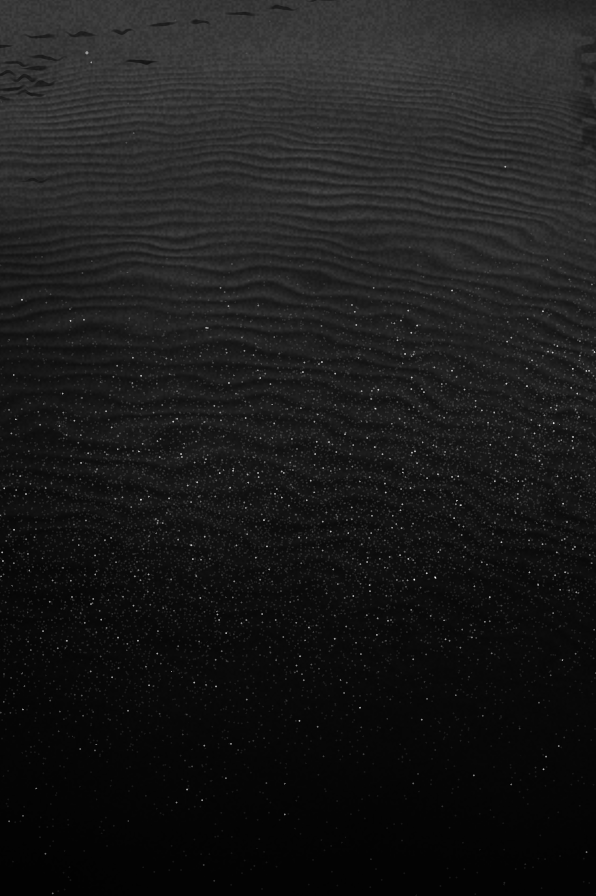
Reproduce this texture procedurally as a WebGL 2 fragment shader.

```glsl
#version 300 es
precision highp float;

#define RIPPLE_SPACING 0.036
#define RIPPLE_DEPTH 0.25
#define HORIZON 1.12
#define GRAIN_SCALE 420.0
#define GRAIN_DEPTH 0.28
#define GLINT_CELLS 140.0
#define GLINT_LAYERS 4
#define GLINT_POWER 0.6
#define FOOTPRINTS 9

uniform vec2 u_resolution;
out vec4 fragColor;

float hash(vec2 p) {
  vec3 q = fract(p.xyx * vec3(0.1031, 0.1030, 0.0973));
  q += dot(q, q.yzx + 33.33);
  return fract((q.x + q.y) * q.z);
}

float noise(vec2 p) {
  vec2 cell = floor(p), f = fract(p);
  f = f * f * (3.0 - 2.0 * f);
  return mix(mix(hash(cell), hash(cell + vec2(1, 0)), f.x),
             mix(hash(cell + vec2(0, 1)), hash(cell + vec2(1, 1)), f.x), f.y);
}

float fbm(vec2 p) {
  float sum = 0.0, gain = 0.5;
  for (int i = 0; i < 4; i++) {
    sum += gain * noise(p);
    p = mat2(1.6, 1.2, -1.2, 1.6) * p + 7.3;
    gain *= 0.5;
  }
  return sum;
}

// Light falling off from the far sand to the near sand
float sandLight(vec2 p) {
  float light = mix(0.012, 0.04, smoothstep(0.0, 0.34, p.y));
  light = mix(light, 0.112, smoothstep(0.28, 0.62, p.y));
  light = mix(light, 0.178, smoothstep(0.58, 0.8, p.y));
  light = mix(light, 0.228, smoothstep(0.78, 0.94, p.y));
  float leftShade = (1.0 - smoothstep(0.0, 0.22, p.x)) * (1.0 - smoothstep(0.6, 0.9, p.y));
  float cornerShade = smoothstep(0.42, 0.68, p.x) * smoothstep(0.94, 1.0, p.y);
  return light * (1.0 - 0.25 * leftShade) * (1.0 - 0.4 * cornerShade);
}

// Wind ripples, arched across the slope and crowding toward the horizon
float ripples(vec2 p) {
  float s = p.x - mix(-0.08, 0.3, p.y);
  float nearness = max(HORIZON - p.y, 0.08);
  float bend = 0.3 * s * s + 0.06 * nearness * (fbm(p * vec2(7.0, 12.0)) - 0.5);
  bend += 0.035 * nearness * (noise(p * vec2(20.0, 40.0)) - 0.5);
  float depth = max(HORIZON - p.y - bend, 0.07);
  float phase = -6.2832 * log(depth) / RIPPLE_SPACING;
  float wave = sin(phase + 0.5 * sin(phase));
  float strength = smoothstep(0.08, 0.5, p.y) * (1.0 - smoothstep(0.85, 0.97, p.y));
  return wave * strength * mix(0.3, 1.25, noise(p * vec2(11.0, 22.0) + 4.0));
}

// Soft-edged coverage of a flat ellipse
float mark(vec2 p, vec2 center, vec2 radius) {
  return 1.0 - smoothstep(0.5, 1.2, length((p - center) / radius));
}

// Two trails of footprints, a few isolated dents and the rough right rim
float dents(vec2 p) {
  vec2 q = p + 0.006 * (vec2(noise(p * 110.0), noise(p * 110.0 + 9.0)) - 0.5);
  float dent = 0.0;
  for (int i = 0; i < FOOTPRINTS; i++) {
    float k = float(i), t = k / float(FOOTPRINTS - 1);
    float jitter = hash(vec2(k, 3.0)) - 0.5;
    vec2 size = vec2(0.016 + 0.008 * jitter, 0.0024);
    dent += 0.8 * mark(q, vec2(0.36 * t, 0.95 + 0.045 * t + 0.01 * jitter), size);
    dent += 0.8 * mark(q, vec2(0.055 * fract(k * 0.618), 0.89 + 0.045 * t), size);
  }
  dent += mark(q, vec2(0.156, 0.932), vec2(0.02, 0.0025));
  dent += 0.6 * mark(q, vec2(0.04, 0.798), vec2(0.02, 0.002));
  float rim = smoothstep(0.63, 0.66, p.x) * smoothstep(0.76, 0.8, p.y) * (1.0 - smoothstep(0.95, 0.98, p.y));
  return min(dent + 0.6 * rim * smoothstep(0.4, 0.65, noise(p * vec2(70.0, 110.0))), 1.0);
}

// Scattered mineral glints, densest in the middle band
float glints(vec2 p) {
  float across = (p.y - 0.44 - 0.16 * (p.x - 0.3)) / 0.17;
  float band = exp(-across * across) * mix(0.6, 1.0, smoothstep(0.0, 0.2, p.x));
  float density = (0.012 + 0.4 * band) * (1.0 - smoothstep(0.62, 0.76, p.y));
  float soft = 0.5 / u_resolution.y, sum = 0.0;
  for (int i = 0; i < GLINT_LAYERS; i++) {
    float scale = GLINT_CELLS * (1.0 + 0.27 * float(i));
    float turn = 0.4 + 0.7 * float(i);
    vec2 g = mat2(cos(turn), sin(turn), -sin(turn), cos(turn)) * p * scale + 300.0;
    vec2 cell = floor(g);
    vec2 spot = 0.2 + 0.6 * vec2(hash(cell + 11.0), hash(cell + 47.0));
    float dist = length(fract(g) - spot) / scale;
    float lit = step(hash(cell + 83.0), density);
    float power = 0.07 + GLINT_POWER * pow(hash(cell + 29.0), 22.0);
    sum += lit * power * (1.0 - smoothstep(0.0003, 0.0011 + soft, dist));
  }
  return sum;
}

void main() {
  vec2 p = gl_FragCoord.xy / u_resolution.y;
  float light = sandLight(p);
  light *= 0.82 + 0.36 * fbm(p * vec2(5.0, 14.0));
  light *= 1.0 + RIPPLE_DEPTH * ripples(p);
  light *= 1.0 + GRAIN_DEPTH * (noise(p * GRAIN_SCALE) - 0.5);
  light *= 1.0 - 0.6 * dents(p);
  light += glints(p);
  light += 0.4 * mark(p, vec2(0.097, 0.941), vec2(0.002));
  fragColor = vec4(vec3(clamp(light, 0.0, 1.0)), 1.0);
}
```
